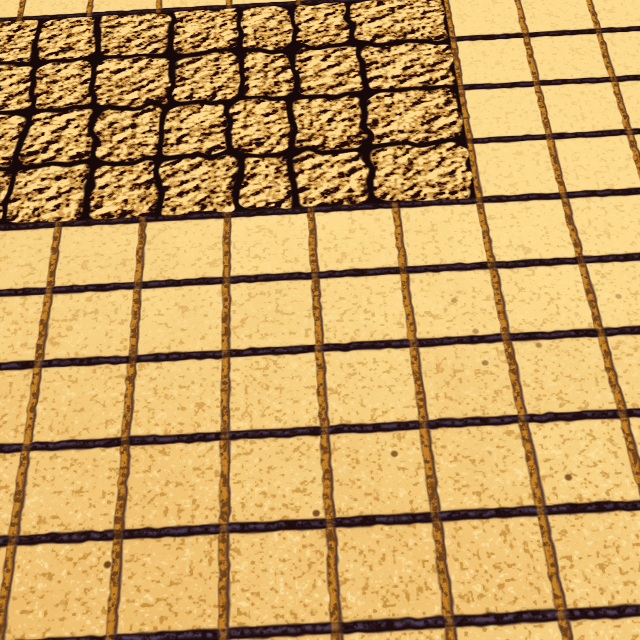
Reproduce this texture procedurally as a three.js fragment shader.

```glsl
#define SLANT 0.057
#define HORIZON 1.553
#define JOINT_HALF 0.05
#define GROOVE_HALF 0.052
#define PALE vec3(0.99, 0.86, 0.56)
#define GOLD vec3(0.93, 0.74, 0.42)
#define OCHRE vec3(0.70, 0.46, 0.13)
#define BROWN vec3(0.44, 0.26, 0.10)
#define SHADOW vec3(0.12, 0.045, 0.05)
#define PURPLE vec3(0.33, 0.26, 0.35)

varying vec2 vUv;

float hash(vec2 p) {
  return fract(sin(dot(p, vec2(127.1, 311.7))) * 43758.5453);
}

float noise(vec2 p) {
  vec2 i = floor(p), f = fract(p);
  f = f * f * (3.0 - 2.0 * f);
  return mix(mix(hash(i), hash(i + vec2(1.0, 0.0)), f.x),
             mix(hash(i + vec2(0.0, 1.0)), hash(i + 1.0), f.x), f.y);
}

float fbm(vec2 p) {
  float sum = 0.0, amp = 0.53;
  for (int i = 0; i < 4; i++) {
    sum += amp * noise(p);
    p = mat2(1.6, 1.2, -1.2, 1.6) * p + 7.3;
    amp *= 0.5;
  }
  return sum;
}

// Canvas to paving coordinates: one unit per tile, rows counted downward
vec2 paving(vec2 p) {
  float t = 1.0 - p.y + SLANT * p.x;
  float depth = t + HORIZON;
  float u = (p.x - 0.3548 + 0.008 * (t - 0.357)) / (0.06885 * depth);
  float v = (0.524 - 1.0 / depth) / 0.0268;
  u -= 0.026 * max(-v, 0.0) * smoothstep(1.0, 3.0, u);
  return vec2(u, v);
}

// Smooth slabs with fine grain and sparse pits
vec3 slab(vec2 g, vec2 p) {
  float near = smoothstep(0.85, 0.05, p.y);
  float shade = 0.75 * near + 0.35 * (1.0 - p.x) - 0.2;
  shade += 0.35 * (fbm(g * 2.5) - 0.5) + 0.15 * (hash(floor(g)) - 0.5);
  vec3 col = mix(PALE, GOLD, clamp(shade, 0.0, 1.0));
  float grain = noise(g * 23.0) * 0.65 + noise(g * 47.0 + 9.0) * 0.35;
  float strength = mix(0.15, 0.6, near);
  col = mix(col, OCHRE, strength * smoothstep(0.56, 0.82, grain));
  col = mix(col, vec3(1.0, 0.92, 0.69), strength * smoothstep(0.36, 0.14, grain));
  vec2 cell = floor(g * 5.0);
  vec2 center = 0.3 + 0.4 * vec2(hash(cell + 3.0), hash(cell + 8.0));
  float pit = smoothstep(0.24, 0.1, length(fract(g * 5.0) - center));
  return mix(col, BROWN, pit * step(0.985, hash(cell)) * near);
}

// Slab grid: dark grooves across, sandy joints running away
vec3 slabGrid(vec2 g, vec2 p) {
  vec3 col = slab(g, p);
  float wobble = 0.025 * (noise(g * 11.0) - 0.5);
  float sx = fract(g.x + 0.5) - 0.5 + wobble;
  float sy = fract(g.y + 0.5) - 0.5 + wobble;
  float rough = fbm(g * 24.0);

  float groove = 1.0 - smoothstep(GROOVE_HALF - 0.014, GROOVE_HALF + 0.016, abs(sy));
  float sheen = smoothstep(0.045, 0.0, abs(sy + 0.008)) * smoothstep(0.25, 0.7, rough);
  vec3 grooveColor = mix(SHADOW, PURPLE, sheen * mix(0.5, 1.0, 1.0 - p.y));
  col = mix(col, BROWN, 0.25 * smoothstep(0.09, 0.04, abs(sy)));
  col = mix(col, grooveColor, groove);

  float width = JOINT_HALF * mix(1.0, 0.85, p.y);
  float joint = 1.0 - smoothstep(width - 0.014, width + 0.016, abs(sx));
  vec3 sand = mix(BROWN, OCHRE * 1.12, smoothstep(0.3, 0.62, rough));
  float rightRim = smoothstep(0.008, 0.045, sx + 0.05 * (rough - 0.5));
  float leftRim = smoothstep(-0.03, -0.05, sx);
  sand = mix(sand, mix(SHADOW, PURPLE, 0.55), 0.8 * rightRim + 0.5 * leftRim);
  return mix(col, sand, joint * (1.0 - 0.45 * groove));
}

// Rough split stones set in uneven columns
vec3 cobbles(vec2 g) {
  vec2 warp = vec2(noise(g * 5.0), noise(g * 5.0 + 31.0)) - 0.5;
  float column = (g.x + 2.7) / 0.93 + 0.22 * smoothstep(0.1, 0.8, g.x)
               - 0.33 * smoothstep(1.8, 3.0, g.x) + 0.12 * warp.x;
  float row = g.y + 0.13 * warp.y;
  float k = floor(column + 0.5);
  float jitter = 0.2 * (hash(vec2(k, floor(row))) - 0.5) * step(k, 5.5);
  vec2 d = vec2(abs(column - k - jitter), abs(fract(row + 0.5) - 0.5));
  float corner = length(max(0.17 - d, 0.0));
  float stone = 1.0 - smoothstep(0.105, 0.145, corner);

  vec2 q = mat2(0.85, 0.5, -0.5, 0.85) * g * vec2(6.0, 8.0);
  q = vec2(g.x * 5.0 - g.y * 2.0, g.y * 9.0 + g.x * 3.5) + 0.12 * q;
  float slope = fbm(q) - fbm(q + vec2(0.15, 0.5));
  float light = 0.62 + 2.1 * slope + 0.75 * (noise(g * 27.0) - 0.5);
  light -= 1.3 * corner + 0.12 * (fract(row) - 0.5);
  vec3 col = mix(SHADOW, BROWN, smoothstep(0.08, 0.32, light));
  col = mix(col, vec3(0.82, 0.61, 0.29), smoothstep(0.28, 0.56, light));
  col = mix(col, PALE, smoothstep(0.55, 0.95, light));
  return mix(SHADOW * 0.75, col, stone);
}

void main() {
  vec2 g = paving(vUv);
  vec3 col = slabGrid(g, vUv);
  float inset = min(min(g.y + 3.96, -0.04 - g.y), 2.965 - g.x);
  col = mix(col, cobbles(g), smoothstep(-0.015, 0.015, inset));
  gl_FragColor = vec4(col, 1.0);
}
```
